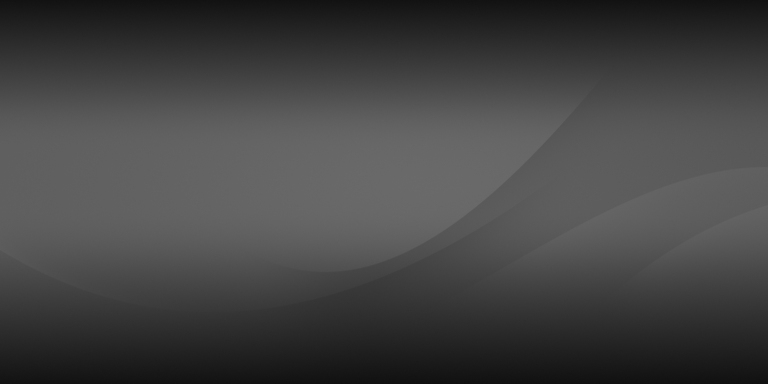
Reproduce this background procedurally as a Shadertoy shader.

```glsl
// A dark grey studio backdrop: a soft horizontal band of light with a glow,
// crossed by translucent sweeping folds. Each fold edge is a cubic Bernstein
// curve y(x) that shades the area under it and fades along its length.

const float EDGE_GREY = 0.07;     // top and bottom borders
const float BAND_GREY = 0.368;    // plateau of the light band
const vec2 GLOW_CENTER = vec2(1.12, 0.52);
const vec2 GLOW_SIZE = vec2(0.75, 0.24);

// Height of a cubic curve with evenly spaced controls between x0 and x1.
float curveHeight(float x, float x0, float x1, vec4 h) {
    float t = clamp((x - x0) / (x1 - x0), 0.0, 1.0);
    float s = 1.0 - t;
    return dot(h, vec4(s * s * s, 3.0 * s * s * t, 3.0 * s * t * t, t * t * t));
}

float smoothMin(float a, float b, float k) {
    float h = max(k - abs(a - b), 0.0) / k;
    return min(a, b) - 0.25 * h * h * k;
}

// Antialiased coverage of the area under an edge; depth is positive below it.
float under(float depth, float pixel) {
    return smoothstep(-pixel, pixel, depth);
}

// Shade strongest at the edge, settling to a base amount over a distance.
float foldShade(float depth, float base, float edge, float reach, float pixel) {
    return under(depth, pixel) * (base + edge * exp(-max(depth, 0.0) / reach));
}

float hash(vec2 p) {
    vec3 q = fract(p.xyx * 0.1031);
    q += dot(q, q.yzx + 33.33);
    return fract((q.x + q.y) * q.z);
}

float backdrop(vec2 p) {
    float rise = EDGE_GREY + 0.76 * p.y;
    float fall = EDGE_GREY + 0.90 * (1.0 - p.y);
    float band = smoothMin(smoothMin(rise, fall, 0.05), BAND_GREY, 0.05);
    vec2 g = (p - GLOW_CENTER) / GLOW_SIZE;
    return band + 0.045 * exp(-dot(g, g));
}

void mainImage(out vec4 fragColor, in vec2 fragCoord) {
    // Canvas spans 2 by 1 units.
    vec2 p = fragCoord / iResolution.xy * vec2(2.0, 1.0);
    float pixel = 1.0 / iResolution.y;
    float grey = backdrop(p);

    // Depth below each fold edge.
    float mainDepth = curveHeight(p.x, 0.599, 1.667, vec4(0.375, 0.128, 0.466, 0.922)) - p.y;
    float lowDepth = curveHeight(p.x, 0.0, 1.5625, vec4(0.349, 0.034, 0.206, 0.628)) - p.y;
    float rightDepth = curveHeight(p.x, 1.094, 2.0, vec4(0.182, 0.339, 0.568, 0.565)) - p.y;
    float cornerDepth = curveHeight(p.x, 1.5625, 2.0, vec4(0.206, 0.339, 0.422, 0.466)) - p.y;

    // Dark folds sweeping up to the right.
    float mainFade = smoothstep(0.62, 1.0, p.x) * (1.0 - smoothstep(0.62, 0.86, p.y));
    float lowFade = smoothstep(0.4, 0.95, p.x) * (1.0 - smoothstep(1.15, 1.5, p.x));
    grey *= 1.0 - mainFade * foldShade(mainDepth, 0.08, 0.06, 0.12, pixel);
    grey *= 1.0 - lowFade * foldShade(lowDepth, 0.0, 0.09, 0.10, pixel);

    // Pale sliver resting on the low fold at the left.
    float sliverFade = 1.0 - smoothstep(0.0, 0.65, p.x);
    float sliver = (1.0 - under(lowDepth, pixel)) * exp(min(lowDepth, 0.0) / 0.03);
    grey += 0.025 * sliverFade * sliver;

    // Light folds at the right.
    float rightFade = smoothstep(1.08, 1.5, p.x);
    float cornerFade = smoothstep(1.55, 1.75, p.x);
    grey *= 1.0 + rightFade * foldShade(rightDepth, 0.0, 0.08, 0.15, pixel);
    grey *= 1.0 + cornerFade * foldShade(cornerDepth, 0.0, 0.07, 0.12, pixel);

    // Dither against banding.
    grey += (hash(fragCoord) - 0.5) / 255.0;
    fragColor = vec4(vec3(grey), 1.0);
}
```
